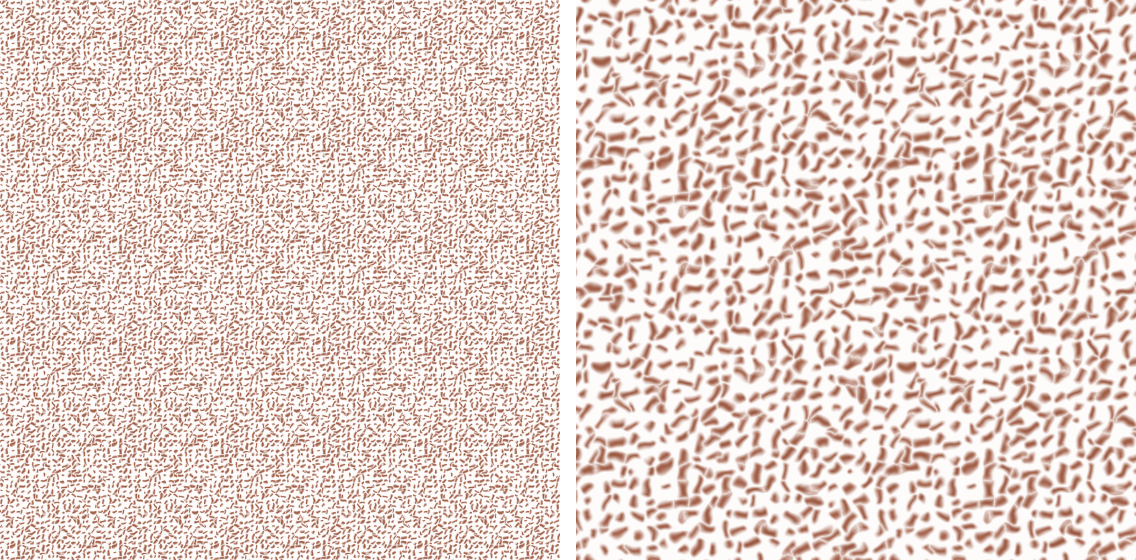
Left: the whole. Right: its middle third, enlarged.
Reproduce this texture procedurally as a WebGL 1 fragment shader.

```glsl
precision highp float;
// Fine rust-coloured grains scattered on near-white, like a stippled print.
// Each jittered cell holds one short capsule; gradient noise bends it, thin
// gaps keep neighbours apart, and the whole pattern repeats as a tile.

uniform vec2 u_resolution;

const vec3 PAPER = vec3(0.995, 0.988, 0.986);
const vec3 INK = vec3(0.625, 0.365, 0.272);
const float CELLS = 110.0;       // grain cells across the canvas
const float TILE = 20.0;         // cells before the pattern repeats
const float JITTER = 0.30;       // largest offset from the cell centre
const float MIN_HALF_LENGTH = 0.03;
const float MAX_HALF_LENGTH = 0.46;
const float MIN_RADIUS = 0.13;
const float MAX_RADIUS = 0.22;
const float GAP = 0.16;          // clearance cut between touching grains
const float SOFTNESS = 0.20;     // half width of the blurred edge
const float MAIN_ANGLE = 0.75;   // grains lean up to the right
const float ANGLE_SPREAD = 1.6;
const float BEND = 0.34;
const float TINT_VARIATION = 0.02;

vec4 hash4(vec2 p) {
  vec4 q = fract(p.xyxy * vec4(0.1031, 0.1030, 0.0973, 0.1099));
  q += dot(q, q.wzxy + 33.33);
  return fract((q.xxyz + q.yzzw) * q.zywx);
}

vec2 gradient(vec2 corner, float period, float seed) {
  float angle = 6.2832 * hash4(mod(corner, period) + seed).x;
  return vec2(cos(angle), sin(angle));
}

// Gradient noise that repeats after a whole number of lattice cells.
float gradientNoise(vec2 p, float period, float seed) {
  vec2 i = floor(p);
  vec2 f = p - i;
  vec2 u = f * f * f * (f * (f * 6.0 - 15.0) + 10.0);
  vec2 e = vec2(1.0, 0.0);
  float a = dot(gradient(i, period, seed), f);
  float b = dot(gradient(i + e.xy, period, seed), f - e.xy);
  float c = dot(gradient(i + e.yx, period, seed), f - e.yx);
  float d = dot(gradient(i + e.xx, period, seed), f - e.xx);
  return mix(mix(a, b, u.x), mix(c, d, u.x), u.y);
}

float capsuleDistance(vec2 p, vec2 axis, float halfLength) {
  float along = clamp(dot(p, axis), -halfLength, halfLength);
  return length(p - along * axis);
}

// Returns the distances to the two nearest grains and the nearest one's tint.
vec3 nearestGrains(vec2 p) {
  vec2 cell = floor(p);
  vec3 nearest = vec3(10.0, 10.0, 0.5);
  for (int y = -1; y <= 1; y++) {
    for (int x = -1; x <= 1; x++) {
      vec2 id = cell + vec2(float(x), float(y));
      vec2 wrapped = mod(id, TILE);
      vec4 place = hash4(wrapped + 7.0);
      vec4 shape = hash4(wrapped + 61.0);
      vec2 centre = id + 0.5 + JITTER * (2.0 * place.xy - 1.0);
      float angle = MAIN_ANGLE + ANGLE_SPREAD * (place.z + place.w - 1.0);
      float halfLength = mix(MIN_HALF_LENGTH, MAX_HALF_LENGTH, shape.x);
      float radius = mix(MIN_RADIUS, MAX_RADIUS, shape.y);
      vec2 axis = vec2(cos(angle), sin(angle));
      float d = capsuleDistance(p - centre, axis, halfLength) - radius;
      if (d < nearest.x) nearest = vec3(d, nearest.x, shape.z);
      else nearest.y = min(nearest.y, d);
    }
  }
  return nearest;
}

void main() {
  vec2 p = gl_FragCoord.xy / u_resolution.x * CELLS;

  // Bend the grains, then part those that touch.
  vec2 warp = vec2(gradientNoise(p, TILE, 131.0), gradientNoise(p, TILE, 197.0));
  vec3 grains = nearestGrains(p + BEND * warp);
  float seam = 0.5 * (GAP - (grains.y - grains.x));
  float edge = max(grains.x, seam);

  // Soft edge, never narrower than the pixel grid can show.
  float soft = max(SOFTNESS, 0.7 * CELLS / u_resolution.x);
  float coverage = 1.0 - smoothstep(-soft, soft, edge);

  vec3 ink = INK + TINT_VARIATION * (2.0 * grains.z - 1.0);
  gl_FragColor = vec4(mix(PAPER, ink, coverage), 1.0);
}
```
